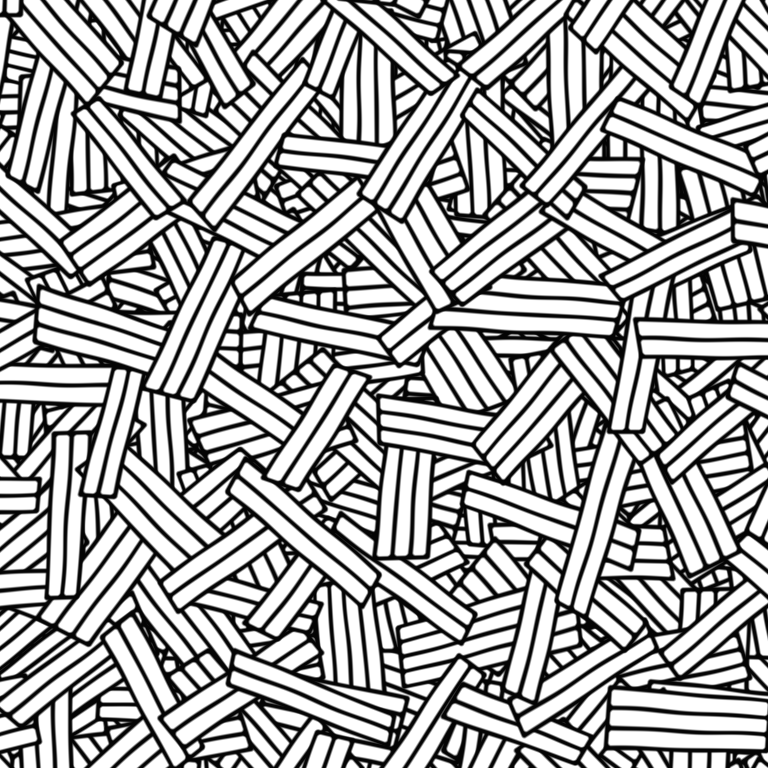
Give the GLSL for this pattern, as a three.js fragment shader.

```glsl
// Hand-inked heap of short striped planks, black lines on white.
// Layers of jittered grid cells are painted from back to front; each cell
// holds one plank: a black slab with a few rounded white strips on it.

varying vec2 vUv;

const float PI = 3.14159265;
const int LAYERS = 4;
const float CELL = 0.125;          // grid spacing of the planks
const float JITTER = 0.7;          // share of the cell the centre may roam
const float LINE = 0.0054;         // ink line width
const float SOFT = 0.0017;         // half width of the smoothed edges
const float CORNER = 0.004;        // rounding of the strip ends
const float WOBBLE = 0.0007;       // unsteadiness of the hand
const float TAPER = 0.10;          // how far planks widen to one end
const float SKEW = 0.5;            // slant of the plank ends
const float TURN = 0.62;           // random turn away from the weave, radians
const vec2 HALF_LENGTH = vec2(0.085, 0.122);
const vec2 PITCH_BACK = vec2(0.018, 0.021);
const vec2 PITCH_FRONT = vec2(0.021, 0.025);
const vec3 INK = vec3(0.015);
const vec3 PAPER = vec3(1.0);

vec4 hash4(vec3 p) {
  vec4 q = fract(p.xyzx * vec4(0.1031, 0.1030, 0.0973, 0.1099));
  q += dot(q, q.wzxy + 33.33);
  return fract((q.xxyz + q.yzzw) * q.zywx);
}

float boxDistance(vec2 p, vec2 halfSize, float radius) {
  vec2 d = abs(p) - halfSize + radius;
  return length(max(d, 0.0)) + min(max(d.x, d.y), 0.0) - radius;
}

float inside(float distance) {
  return 1.0 - smoothstep(-SOFT, SOFT, distance);
}

// Paints one plank, centred on the origin and lying along x.
vec3 paintPlank(vec3 below, vec2 p, float halfLen, float pitch, float count, vec4 rnd) {
  p.x += (rnd.x - 0.5) * SKEW * p.y;
  p.y += WOBBLE * sin(p.x * 45.0 + rnd.y * 2.0 * PI);
  p.y /= 1.0 + (rnd.z - 0.5) * 2.0 * TAPER * p.x / halfLen;

  float halfWidth = 0.5 * count * pitch;
  float slab = boxDistance(p, vec2(halfLen, halfWidth) + 0.5 * LINE, CORNER);

  // Nearest strip across the plank, with a line of slightly uneven width.
  float strip = clamp(floor((p.y + halfWidth) / pitch), 0.0, count - 1.0);
  float across = p.y + halfWidth - (strip + 0.5) * pitch;
  float line = LINE + WOBBLE * sin(p.x * 60.0 + strip * 2.4 + rnd.w * 2.0 * PI);
  vec2 stripHalf = vec2(halfLen - 0.5 * LINE, 0.5 * (pitch - line));
  float white = inside(boxDistance(vec2(p.x, across), stripHalf, CORNER));

  return mix(below, mix(INK, PAPER, white), inside(slab));
}

vec3 paintLayer(vec3 colour, vec2 uv, float layer) {
  float front = layer / float(LAYERS - 1);
  float flip = mod(layer, 2.0) * 2.0 - 1.0;    // alternate the stacking order
  vec2 p = uv / CELL + vec2(0.37, 0.61) * layer + 8.0;
  vec2 home = floor(p);

  for (int j = -1; j <= 1; j++) {
    for (int i = -1; i <= 1; i++) {
      vec2 cell = home + flip * vec2(float(i), float(j));
      vec4 place = hash4(vec3(cell, layer * 7.0 + 1.0));
      vec4 shape = hash4(vec3(cell, layer * 7.0 + 4.0));
      vec2 centre = cell + 0.5 + (place.xy - 0.5) * JITTER;

      // Neighbours lie roughly crosswise, so ends run into sides.
      float angle = mod(cell.x + cell.y, 2.0) * 0.5 * PI + layer * 0.7 + 0.5
                  + (place.z - 0.5) * 2.0 * TURN;
      float c = cos(angle);
      float s = sin(angle);
      vec2 local = mat2(c, -s, s, c) * (p - centre) * CELL;

      float halfLen = mix(HALF_LENGTH.x, HALF_LENGTH.y, place.w);
      vec2 pitchRange = mix(PITCH_BACK, PITCH_FRONT, front);
      float pitch = mix(pitchRange.x, pitchRange.y, shape.y);
      float count = floor(mix(6.0, 2.0, front) + shape.w * 1.6);
      colour = paintPlank(colour, local, halfLen, pitch, count, shape);
    }
  }
  return colour;
}

void main() {
  // Plain hatching shows through the few remaining gaps.
  float hatch = abs(fract(dot(vUv, vec2(0.8, 0.6)) / PITCH_BACK.y) - 0.5) * PITCH_BACK.y;
  vec3 colour = mix(PAPER, INK, inside(hatch - 0.5 * LINE));

  for (int k = 0; k < LAYERS; k++) {
    colour = paintLayer(colour, vUv, float(k));
  }
  gl_FragColor = vec4(colour, 1.0);
}
```
